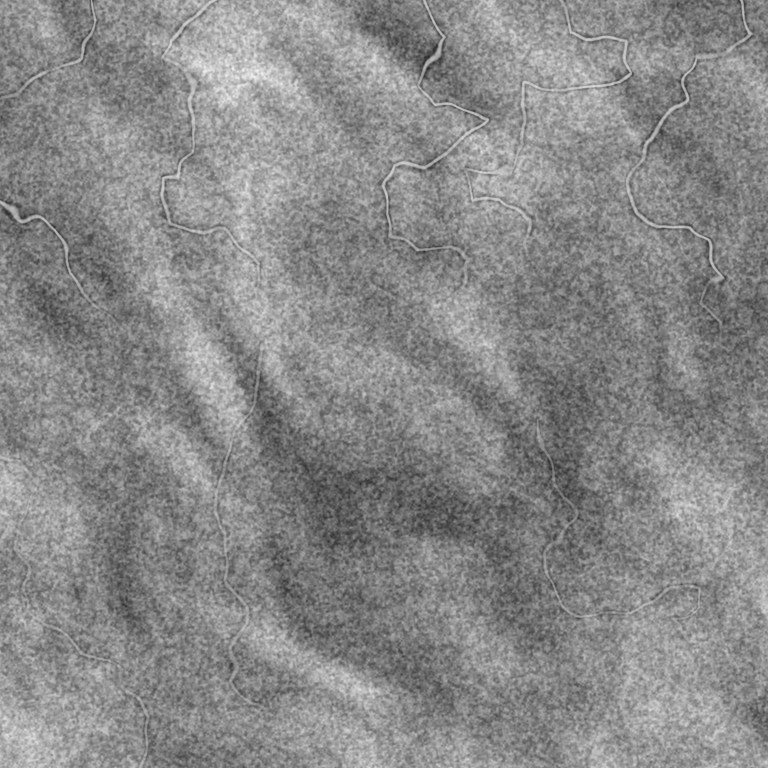
This texture is drawn by a WebGL 2 fragment shader. Its source:

```glsl
#version 300 es
precision highp float;
// Grey aerial relief: diagonal ridges, fine speckle and thin winding tracks.
uniform vec2 u_resolution;
out vec4 fragColor;

float hash(vec2 p) {
    vec3 q = fract(vec3(p.xyx) * 0.1031);
    q += dot(q, q.yzx + 33.33);
    return fract((q.x + q.y) * q.z);
}

float noise(vec2 p) {
    vec2 cell = floor(p), f = fract(p);
    f = f * f * (3.0 - 2.0 * f);
    return mix(mix(hash(cell), hash(cell + vec2(1, 0)), f.x),
               mix(hash(cell + vec2(0, 1)), hash(cell + vec2(1, 1)), f.x), f.y);
}

mat2 rotation(float a) {
    return mat2(cos(a), sin(a), -sin(a), cos(a));
}

float fbm(vec2 p) {
    float sum = 0.0, amp = 0.5;
    for (int i = 0; i < 5; i++) {
        sum += amp * noise(p);
        p = rotation(0.6) * p * 2.03 + 17.3;
        amp *= 0.5;
    }
    return sum;
}

// Ridge crests drawn out along the falling diagonal
float height(vec2 p) {
    p += 0.11 * vec2(noise(p * 5.0 + 31.0), noise(p * 5.0 + 57.0));
    vec2 q = rotation(0.8) * p * vec2(4.2, 6.8);
    float sum = 0.0, amp = 1.0;
    for (int i = 0; i < 3; i++) {
        sum += amp * (1.0 - abs(2.0 * noise(q + 40.0) - 1.0));
        q = rotation(0.4) * q * 2.1 + 9.0;
        amp *= 0.36;
    }
    return sum;
}

// Bright core (x) and dark verge (y) of one meandering track
vec2 track(vec2 p, float id, vec2 start, float heading, float pixel) {
    vec2 a = start, mark = vec2(0.0);
    float strengthA = 0.9;
    for (int i = 0; i < 20; i++) {
        float k = float(i);
        float bend = 3.6 * (noise(vec2(k * 0.4, id * 7.0 + 3.0)) - 0.5)
                   + 0.9 * (hash(vec2(k + 5.0, id + 80.0)) - 0.5);
        float angle = heading + bend;
        vec2 b = a + (0.02 + 0.025 * hash(vec2(id, k))) * vec2(cos(angle), sin(angle));
        float strengthB = smoothstep(-0.3, 0.45, hash(vec2(k + 11.0, id + 23.0)))
                        * smoothstep(20.0, 14.0, k);
        float h = clamp(dot(p - a, b - a) / dot(b - a, b - a), 0.0, 1.0);
        float d = length(p - mix(a, b, h));
        vec2 line = vec2(1.0 - smoothstep(0.0005, 0.0005 + max(0.0026, 1.3 * pixel), d),
                         1.0 - smoothstep(0.0025, 0.0075, d));
        mark = max(mark, mix(strengthA, strengthB, h) * line);
        a = b;
        strengthA = strengthB;
    }
    return mark;
}

void main() {
    vec2 p = gl_FragCoord.xy / u_resolution.y;
    float pixel = 1.0 / u_resolution.y;

    // Broad tone, lit slopes and mottled cover
    vec2 toLight = vec2(0.012, 0.010);
    float slope = height(p + toLight) - height(p - toLight);
    float shade = 0.540 + 0.44 * (fbm(p * 3.2 + 12.0) - 0.485);
    shade += 0.23 * clamp(slope, -0.6, 0.6);
    shade += 0.26 * (fbm(rotation(0.7) * p * vec2(8.0, 14.0) + 5.0) - 0.485);

    // Faint creases
    float crease = abs(fbm(p * 5.0 + 70.0) - 0.48);
    shade += 0.07 * (1.0 - smoothstep(0.0, 0.012, crease))
           * smoothstep(0.45, 0.7, noise(p * 6.0 + 90.0));

    // Speckle
    vec2 g = rotation(0.5) * p;
    shade += 0.21 * (noise(g * 235.0 + 300.0) - 0.5)
           + 0.17 * (noise(rotation(0.9) * g * 390.0 + 700.0) - 0.5)
           + 0.06 * (noise(g * 95.0 + 150.0) - 0.5);

    // Tracks wander down from the top, then fainter ones cross the slopes
    vec2 wobble = vec2(noise(p * 38.0 + 8.0), noise(p * 38.0 + 64.0)) - 0.5;
    vec2 roads = vec2(0.0);
    for (int i = 0; i < 8; i++) {
        float id = float(i);
        float r = hash(vec2(id + 2.0, 41.0));
        bool upper = i < 5;
        vec2 start = upper ? vec2((id + 0.2 + 0.6 * r) / 5.0, 1.02)
                           : vec2((id - 5.0) * 0.36 - 0.02, 0.35 + 0.2 * r);
        float heading = upper ? -1.57 : -0.8;
        vec2 mark = track(p + 0.016 * wobble, id, start, heading, pixel);
        roads = max(roads, mark * (upper ? 1.0 : 0.55));
    }
    shade -= 0.15 * roads.y;
    shade = mix(shade, 0.80 + 0.4 * (shade - 0.5), 0.95 * roads.x);

    fragColor = vec4(vec3(clamp(shade, 0.0, 1.0)), 1.0);
}
```
